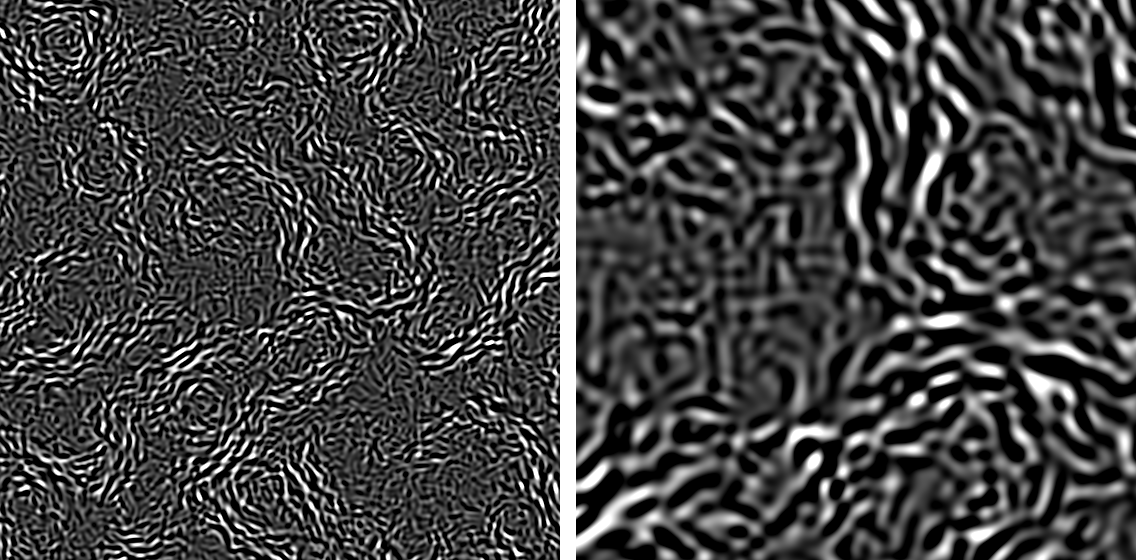
Left: the whole. Right: its middle third, enlarged.
Write a WebGL 2 fragment shader that draws this texture.

```glsl
#version 300 es
precision highp float;
precision highp int;

uniform vec2 u_resolution;
out vec4 outColor;

const float TAU = 6.28319;

const float GRAIN_CELLS = 42.0;     // wavelet cells across the canvas
const int WAVELETS = 3;             // wavelets in each cell
const float COARSE_WAVES = 1.28;    // waves per cell on steep terrain
const float FINE_WAVES = 1.55;      // waves per cell on calm terrain
const float WAVE_JITTER = 0.27;     // relative spread of the wavelength
const float TERRAIN_SCALE = 4.5;    // hills across the canvas
const float DETAIL_WEIGHT = 0.5;    // share of the second terrain octave
const vec2 SLOPE_RANGE = vec2(0.05, 1.9);
const vec2 AMPLITUDE = vec2(0.3, 1.6);      // calm, steep
const vec2 ANGLE_SPREAD = vec2(1.57, 0.5);  // calm, steep
const float BASE_GRAY = 0.212;
const float CONTRAST = 0.32;

// Integer hash giving three values in 0..1
vec3 hash3(ivec3 key) {
    uvec3 v = uvec3(key) * 1664525u + 1013904223u;
    v.x += v.y * v.z;
    v.y += v.z * v.x;
    v.z += v.x * v.y;
    v ^= v >> 16u;
    v.x += v.y * v.z;
    v.y += v.z * v.x;
    v.z += v.x * v.y;
    return vec3(v >> 8u) / 16777216.0;
}

vec2 latticeGradient(ivec2 corner, int seed) {
    float angle = TAU * hash3(ivec3(corner, seed)).x;
    return vec2(cos(angle), sin(angle));
}

// Analytic slope of gradient noise
vec2 noiseSlope(vec2 p, int seed) {
    ivec2 i = ivec2(floor(p));
    vec2 f = fract(p);
    vec2 u = f * f * f * (f * (f * 6.0 - 15.0) + 10.0);
    vec2 du = 30.0 * f * f * (f * (f - 2.0) + 1.0);

    vec2 ga = latticeGradient(i, seed);
    vec2 gb = latticeGradient(i + ivec2(1, 0), seed);
    vec2 gc = latticeGradient(i + ivec2(0, 1), seed);
    vec2 gd = latticeGradient(i + ivec2(1, 1), seed);
    float a = dot(ga, f);
    float b = dot(gb, f - vec2(1.0, 0.0));
    float c = dot(gc, f - vec2(0.0, 1.0));
    float d = dot(gd, f - vec2(1.0, 1.0));

    return mix(mix(ga, gb, u.x), mix(gc, gd, u.x), u.y)
         + du * vec2(mix(b - a, d - c, u.y), mix(c - a, d - b, u.x));
}

// Broad hills that steer and strengthen the grain
vec2 terrainSlope(vec2 p) {
    vec2 q = p * TERRAIN_SCALE;
    return noiseSlope(q, 101) + DETAIL_WEIGHT * noiseSlope(q * 2.0 + 7.3, 102);
}

// Band-limited grain: scattered wavelets whose crests follow the contours
float grain(vec2 p) {
    vec2 q = p * GRAIN_CELLS;
    ivec2 home = ivec2(floor(q));
    float sum = 0.0;

    for (int y = -1; y <= 1; y++) {
        for (int x = -1; x <= 1; x++) {
            ivec2 cell = home + ivec2(x, y);
            vec2 slope = terrainSlope((vec2(cell) + 0.5) / GRAIN_CELLS);
            float steep = smoothstep(SLOPE_RANGE.x, SLOPE_RANGE.y, length(slope));
            float heading = atan(slope.y, slope.x + 1e-5);
            float spread = mix(ANGLE_SPREAD.x, ANGLE_SPREAD.y, steep);
            float waves = mix(FINE_WAVES, COARSE_WAVES, steep);
            float amplitude = mix(AMPLITUDE.x, AMPLITUDE.y, steep);

            for (int k = 0; k < WAVELETS; k++) {
                vec3 place = hash3(ivec3(cell, k));
                vec3 shape = hash3(ivec3(cell, k + 50));
                vec2 offset = q - vec2(cell) - place.xy;
                float envelope = max(1.0 - dot(offset, offset), 0.0);
                envelope *= envelope * envelope;

                float angle = heading + spread * (2.0 * place.z - 1.0);
                float frequency = waves * (1.0 + WAVE_JITTER * (2.0 * shape.y - 1.0));
                float along = dot(offset, vec2(cos(angle), sin(angle)));
                sum += amplitude * envelope * cos(TAU * (frequency * along + shape.x));
            }
        }
    }
    // Scale to unit variance at unit amplitude
    return sum / sqrt(0.224 * float(WAVELETS));
}

void main() {
    vec2 p = gl_FragCoord.xy / min(u_resolution.x, u_resolution.y);
    float gray = clamp(BASE_GRAY + CONTRAST * grain(p), 0.0, 1.0);
    outColor = vec4(vec3(gray), 1.0);
}
```
